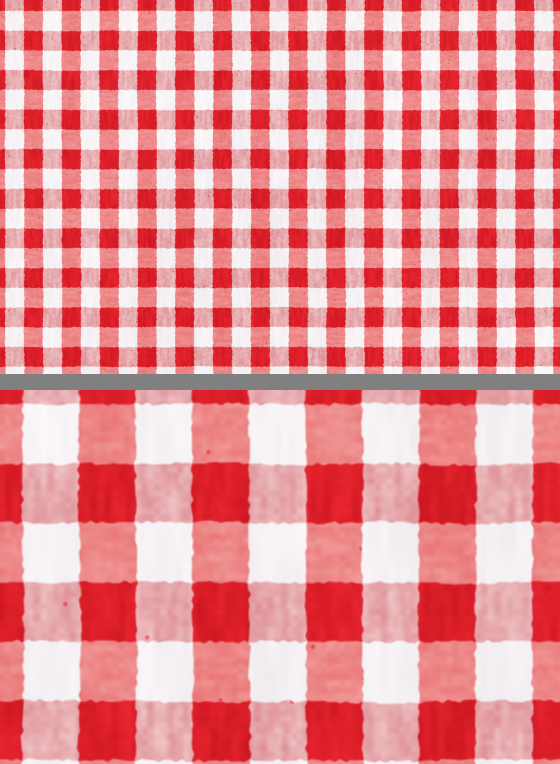
Top: the whole. Bottom: its middle third, enlarged.
This texture is drawn by a Shadertoy shader. Its source:

```glsl
const vec2 REPEATS = vec2(14.81, 9.46);      // checks across and down
const vec2 FIRST_BAND = vec2(0.043, 0.0195); // left and lower edge of the first bands
const vec2 BAND_SHARE = vec2(0.5, 0.495);    // dyed part of each repeat

const vec3 WHITE = vec3(0.965, 0.95, 0.96);
const vec3 RED = vec3(0.86, 0.12, 0.16);
const vec3 WARP_PINK = vec3(0.93, 0.53, 0.53);
const vec3 WEFT_PINK = vec3(0.905, 0.67, 0.685);

float hash(vec2 cell) {
    uvec2 q = uvec2(ivec2(cell)) * uvec2(1597334673u, 3812015801u);
    uint n = (q.x ^ q.y) * 1597334673u;
    n = (n ^ (n >> 15)) * 2246822519u;
    n ^= n >> 13;
    return float(n >> 8) / 16777216.0;
}

float valueNoise(vec2 p) {
    vec2 i = floor(p), f = fract(p);
    f = f * f * (3.0 - 2.0 * f);
    float low = mix(hash(i), hash(i + vec2(1, 0)), f.x);
    float high = mix(hash(i + vec2(0, 1)), hash(i + vec2(1, 1)), f.x);
    return mix(low, high, f.y);
}

float signedNoise(vec2 p) {
    return valueNoise(p) * 2.0 - 1.0;
}

// Coverage of a repeating band that starts at each whole number
float band(float t, float share, float blur) {
    float fromCentre = abs(fract(t - 0.5 * share + 0.5) - 0.5);
    return 1.0 - smoothstep(-blur, blur, fromCentre - 0.5 * share);
}

// Small round slubs scattered over a grid of cells
float flecks(vec2 p, float density) {
    vec2 cell = floor(p);
    vec2 centre = 0.3 + 0.4 * vec2(hash(cell + 31.0), hash(cell + 67.0));
    float spot = 1.0 - smoothstep(0.1, 0.3, length(fract(p) - centre));
    return spot * step(1.0 - density, hash(cell + 113.0));
}

vec3 gingham(vec2 dyed, vec3 white, vec3 warpTint, vec3 weftTint, vec3 red) {
    return mix(mix(white, warpTint, dyed.x), mix(weftTint, red, dyed.x), dyed.y);
}

void mainImage(out vec4 fragColor, in vec2 fragCoord) {
    vec2 uv = fragCoord / iResolution.xy;
    vec2 weave = (uv - FIRST_BAND) * REPEATS;
    vec2 blur = max(0.75 * REPEATS / iResolution.xy, vec2(0.014));

    // Loose threads bend the bands and fray their edges
    vec2 bend = 0.012 * vec2(signedNoise(weave * vec2(0.6, 1.3)),
                             signedNoise(weave * vec2(1.3, 0.6) + 40.0));
    vec2 fray = 0.012 * vec2(signedNoise(weave * vec2(2.0, 20.0) + 80.0),
                             signedNoise(weave * vec2(20.0, 2.0) + 120.0));
    vec2 bent = weave + bend + fray;
    vec2 dyed = vec2(band(bent.x, BAND_SHARE.x, blur.x),
                     band(bent.y, BAND_SHARE.y, blur.y));

    // Thread texture along and across the cloth
    float warpThread = signedNoise(weave * vec2(16.0, 3.5) + 200.0);
    float weftThread = signedNoise(weave * vec2(4.0, 17.0) + 300.0);
    float grain = signedNoise(weave * vec2(19.0, 20.0) + 400.0);
    float fade = signedNoise(weave * vec2(1.5, 0.3) + 500.0);

    vec3 white = WHITE + vec3(1.0, 1.0, 0.8) * (0.016 * warpThread + 0.016 * fade);
    vec3 warpTint = WARP_PINK
        + vec3(0.012, 0.06, 0.06) * (0.7 * weftThread + 0.6 * grain + 0.3 * fade);
    vec3 weftTint = WEFT_PINK
        + vec3(0.025, 0.075, 0.07) * (0.9 * warpThread + 0.6 * grain + 0.2 * fade);
    vec3 red = RED + vec3(0.04, 0.022, 0.022) * (warpThread + 0.4 * grain + 0.4 * fade);

    vec3 cloth = gingham(dyed, white, warpTint, weftTint, red);

    // Rare red slubs show where one set of threads is dyed
    float singleDyed = abs(dyed.x - dyed.y);
    cloth = mix(cloth, RED, 0.5 * singleDyed * flecks(weave * 11.0 + 600.0, 0.012));

    fragColor = vec4(clamp(cloth, 0.0, 1.0), 1.0);
}
```
